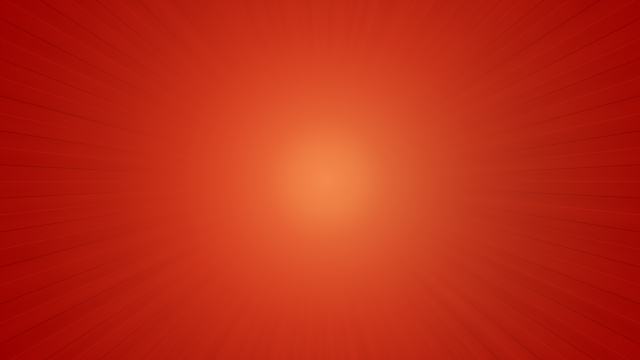
Reproduce this background procedurally as a Shadertoy shader.

```glsl
const vec2 RAY_CENTER = vec2(0.5, 0.496);    // fractions of the canvas
const vec2 GLOW_CENTER = vec2(0.510, 0.500);
const float RAY_COUNT = 60.0;
const float RAY_WIDTH = 0.0022;              // in canvas heights
const float LIGHT_RAY = 0.040;
const float DARK_RAY = 0.060;
const float STREAK_FREQUENCY = 22.0;
const float STREAK_STRENGTH = 0.022;
const vec3 MUTED_TINT = vec3(-0.045, 0.012, 0.012);
const float TAU = 6.28318531;

const int STOPS = 8;
const float STOP_RADIUS[STOPS] = float[](0.0, 0.09, 0.17, 0.28, 0.42, 0.59, 0.85, 1.05);
const vec3 STOP_COLOR[STOPS] = vec3[](
    vec3(0.97, 0.54, 0.30), vec3(0.94, 0.48, 0.255),
    vec3(0.90, 0.38, 0.20), vec3(0.86, 0.29, 0.15),
    vec3(0.80, 0.20, 0.10), vec3(0.72, 0.13, 0.06),
    vec3(0.64, 0.045, 0.015), vec3(0.60, 0.0, 0.0));

vec2 hashGradient(vec2 cell) {
    float angle = TAU * fract(sin(dot(cell, vec2(127.1, 311.7))) * 43758.5);
    return vec2(cos(angle), sin(angle));
}

float gradientNoise(vec2 p) {
    vec2 i = floor(p), f = fract(p);
    vec2 u = f * f * f * (f * (f * 6.0 - 15.0) + 10.0);
    float a = dot(hashGradient(i), f);
    float b = dot(hashGradient(i + vec2(1, 0)), f - vec2(1, 0));
    float c = dot(hashGradient(i + vec2(0, 1)), f - vec2(0, 1));
    float d = dot(hashGradient(i + vec2(1, 1)), f - vec2(1, 1));
    return mix(mix(a, b, u.x), mix(c, d, u.x), u.y);
}

vec3 radialGradient(float radius) {
    vec3 color = STOP_COLOR[0];
    for (int i = 1; i < STOPS; i++) {
        float t = (radius - STOP_RADIUS[i - 1]) / (STOP_RADIUS[i] - STOP_RADIUS[i - 1]);
        color = mix(color, STOP_COLOR[i], clamp(t, 0.0, 1.0));
    }
    return color;
}

// Thin spokes repeated around the center; phase is in ray spacings
float spokes(float turn, float radius, float phase, float pixel) {
    float offset = abs(fract(turn * RAY_COUNT - phase + 0.5) - 0.5);
    float distanceToRay = radius * offset * TAU / RAY_COUNT;
    float width = max(RAY_WIDTH, pixel);
    return (1.0 - smoothstep(0.0, width, distanceToRay)) * RAY_WIDTH / width;
}

void mainImage(out vec4 fragColor, in vec2 fragCoord) {
    vec2 uv = fragCoord / iResolution.xy;
    vec2 aspect = vec2(iResolution.x / iResolution.y, 1.0);
    float pixel = 1.0 / iResolution.y;

    // Warm central glow
    vec2 glow = (uv - GLOW_CENTER) * aspect;
    vec3 color = radialGradient(length(glow));

    // Muted cast on the right of the glow
    vec2 castOffset = (glow - vec2(0.40, -0.05)) / vec2(0.34, 0.38);
    color += MUTED_TINT * exp(-dot(castOffset, castOffset));

    // Soft angular streaks
    vec2 ray = (uv - RAY_CENTER) * aspect;
    float radius = length(ray);
    vec2 direction = ray / max(radius, 0.0001);
    float streak = gradientNoise(direction * STREAK_FREQUENCY);
    color += vec3(1.0, 0.5, 0.3) * streak * STREAK_STRENGTH * smoothstep(0.2, 0.55, radius);

    // Alternating light and dark rays
    float turn = atan(ray.y, ray.x) / TAU;
    float fade = smoothstep(0.32, 0.9, radius);
    float light = spokes(turn, radius, 0.0, pixel);
    float dark = spokes(turn, radius, 0.5, pixel);
    color += fade * (vec3(1.0, 0.8, 0.5) * light * LIGHT_RAY
                   - vec3(1.6, 0.5, 0.2) * dark * DARK_RAY);

    fragColor = vec4(clamp(color, 0.0, 1.0), 1.0);
}
```
